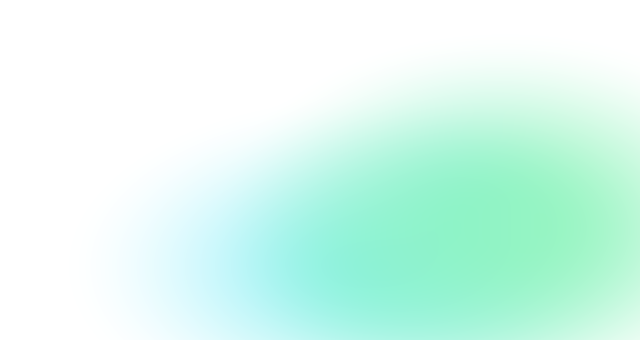
Give the GLSL for this background, as a Shadertoy shader.

```glsl
// Soft elliptical falloff: 1 near the centre, 0 beyond the outer rim
float softGlow(vec2 uv, vec2 centre, vec2 radii, float inner, float outer) {
    float d = length((uv - centre) / radii);
    return 1.0 - smoothstep(inner, outer, d);
}

void mainImage(out vec4 fragColor, in vec2 fragCoord) {
    vec2 uv = fragCoord / iResolution.xy;

    // Lower glow drifts from pale sky on the left to aqua on the right
    vec3 sky = vec3(0.60, 0.94, 0.99);
    vec3 aqua = vec3(0.56, 0.95, 0.905);
    vec3 lowerTint = mix(sky, aqua, smoothstep(0.22, 0.62, uv.x));
    float lowerGlow = softGlow(uv, vec2(0.58, 0.216), vec2(0.469, 0.49), 0.0, 1.05);

    // Upper glow warms slightly from mint to leaf green
    vec3 mint = vec3(0.55, 0.95, 0.78);
    vec3 leaf = vec3(0.60, 0.96, 0.76);
    vec3 upperTint = mix(mint, leaf, smoothstep(0.65, 0.95, uv.x));
    float upperGlow = softGlow(uv, vec2(0.792, 0.338), vec2(0.43, 0.539), 0.1, 1.08);

    // Layer both glows over white
    vec3 color = mix(vec3(1.0), lowerTint, lowerGlow);
    color = mix(color, upperTint, upperGlow);
    fragColor = vec4(color, 1.0);
}
```
